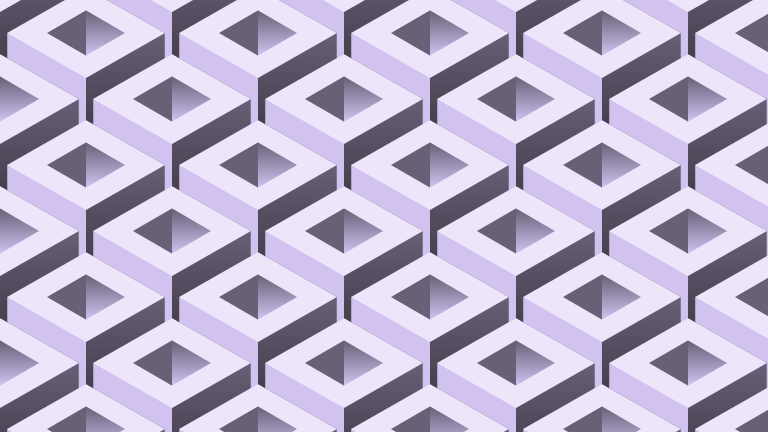
This pattern is drawn by a Shadertoy shader. Its source:

```glsl
// Staggered isometric blocks with a sunken diamond in each top face.

// Lengths are fractions of the canvas height.
const vec2  STEP      = vec2(0.19907, 0.15278); // offset between staggered neighbours
const vec2  ORIGIN    = vec2(0.19907, 0.92361); // centre of one top face
const vec2  TOP_HALF  = vec2(0.18287, 0.10417); // half size of the top face
const vec2  HOLE_HALF = vec2(0.09028, 0.05230); // half size of the recess
const float WALL_DROP = 0.213;                  // length of the shaded wall gradient

const vec3 TOP_COLOR   = vec3(0.93, 0.90, 0.98);
const vec3 LEFT_COLOR  = vec3(0.82, 0.76, 0.94);
const vec3 SHADE_COLOR = vec3(0.405, 0.375, 0.465);
const vec3 DEEP_COLOR  = vec3(0.27, 0.245, 0.30);

// Signed distance to the edge lines of a diamond.
float diamond(vec2 p, vec2 halfSize) {
    vec2 q = abs(p) / halfSize;
    return (q.x + q.y - 1.0) * halfSize.x * halfSize.y / length(halfSize);
}

float coverage(float dist) {
    return clamp(0.5 - dist * iResolution.y, 0.0, 1.0);
}

// Paints one block, centred on its top face, over the blocks behind it.
vec3 paintBlock(vec3 color, vec2 p) {
    float rightSide = coverage(-p.x);

    // Walls
    float fade = clamp(-p.y / WALL_DROP, 0.0, 1.0);
    vec3 walls = mix(LEFT_COLOR, mix(SHADE_COLOR, DEEP_COLOR, fade), rightSide);
    float outline = max(diamond(vec2(p.x, max(p.y, 0.0)), TOP_HALF),
                        abs(p.x) - TOP_HALF.x);

    // Recess
    float glow = clamp(0.5 - 0.5 * p.y / HOLE_HALF.y, 0.0, 1.0);
    vec3 recess = mix(SHADE_COLOR, mix(SHADE_COLOR, LEFT_COLOR, glow), rightSide);

    // Top face
    vec3 block = mix(walls, TOP_COLOR, coverage(diamond(p, TOP_HALF)));
    block = mix(block, recess, coverage(diamond(p, HOLE_HALF)));
    return mix(color, block, coverage(outline));
}

void mainImage(out vec4 fragColor, in vec2 fragCoord) {
    vec2 p = fragCoord / iResolution.y - ORIGIN;
    float nearestRow = floor(p.y / STEP.y);
    float period = 2.0 * STEP.x;
    vec3 color = DEEP_COLOR;

    // Rows from back to front
    for (int i = 2; i >= -1; i--) {
        float row = nearestRow + float(i);
        float x = p.x - mod(row, 2.0) * STEP.x;
        x -= period * floor(x / period + 0.5);
        color = paintBlock(color, vec2(x, p.y - row * STEP.y));
    }
    fragColor = vec4(color, 1.0);
}
```
